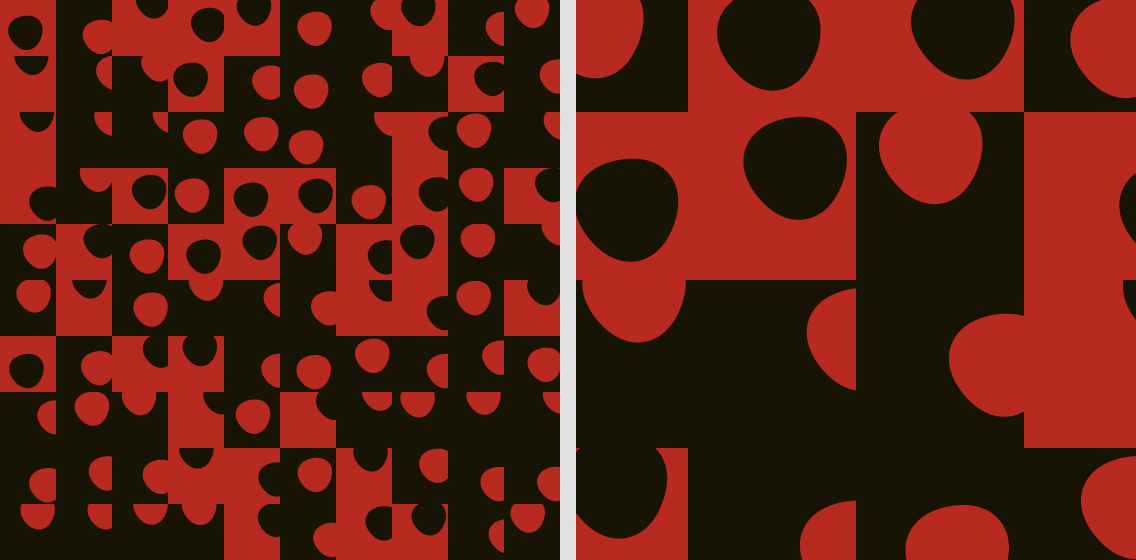
Left, the full canvas; right, a detail of the centre.
A WebGL 1 fragment shader for this pattern:

```glsl
precision highp float;

// A ten by ten board of square tiles in two inks. Each tile holds one rounded
// three-lobed blob, shifted by a hash and cut off by the tile border; another
// hash swaps the two inks. Edges are smoothed by supersampling.

uniform vec2 u_resolution;

float hash(vec2 cell, float seed) {
    vec3 p = fract(vec3(cell.xyx + seed) * vec3(0.1031, 0.1030, 0.0973));
    p += dot(p, p.yzx + 33.33);
    return fract((p.x + p.y) * p.z);
}

// Negative inside a circle swollen into three soft lobes.
float blobDistance(vec2 p) {
    float angle = atan(p.y, p.x);
    return length(p) - 0.306 * (1.0 + 0.045 * cos(3.0 * angle - 2.1));
}

// 1.0 where red ink shows, 0.0 where dark ink shows.
float redInk(vec2 uv) {
    vec2 grid = uv * 10.0;
    vec2 cell = floor(grid);

    // Blobs lean to the upper right, so only those two borders cut them.
    vec2 center = mix(vec2(0.41, 0.34), vec2(1.05, 0.99),
                      vec2(hash(cell, 3.7), hash(cell, 17.3)));
    float blob = 1.0 - step(0.0, blobDistance(fract(grid) - center));
    float inverted = step(hash(cell, 41.9), 0.44);
    return abs(blob - inverted);
}

void main() {
    // Average a 4 by 4 set of samples within the pixel.
    float red = 0.0;
    for (int j = 0; j < 4; j++) {
        for (int i = 0; i < 4; i++) {
            vec2 offset = (vec2(float(i), float(j)) - 1.5) / 4.0;
            red += redInk((gl_FragCoord.xy + offset) / u_resolution);
        }
    }

    vec3 color = mix(vec3(0.09, 0.08, 0.02), vec3(0.72, 0.16, 0.12), red / 16.0);
    gl_FragColor = vec4(color, 1.0);
}
```
